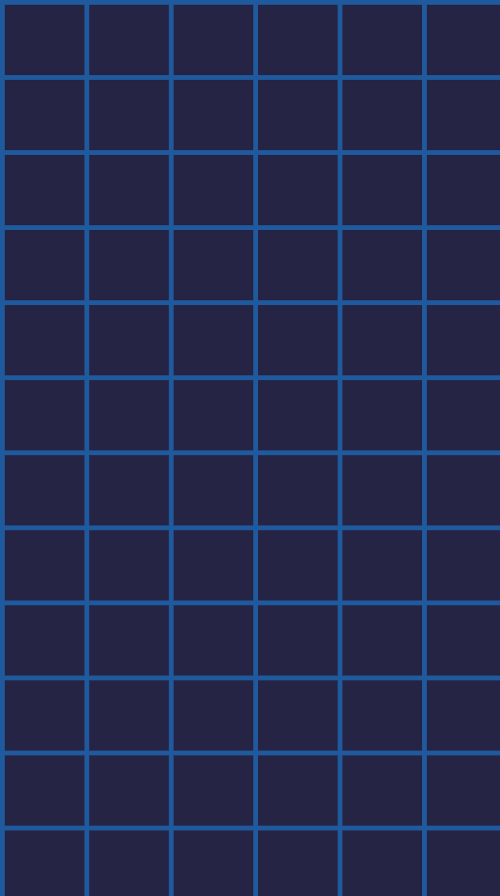
This pattern is drawn by a Shadertoy shader. Its source:

```glsl
// Draws a plain grid of blue lines over dark indigo cells, starting at the top left corner.

const vec3 CELL_COLOR = vec3(0.149, 0.141, 0.270);
const vec3 RIM_COLOR  = vec3(0.146, 0.130, 0.250);
const vec3 LINE_COLOR = vec3(0.120, 0.352, 0.622);

// Lengths as fractions of the canvas height
const vec2  CELL_SIZE  = vec2(0.0942, 0.08377);
const float LINE_WIDTH = 0.0054;
const float RIM_WIDTH  = 0.0010;

// Distance on each axis to the centre of the nearest grid line
vec2 gridDistance(vec2 p, vec2 period, float lineWidth) {
    vec2 q = p - 0.5 * lineWidth;
    return abs(q - period * round(q / period));
}

// Smoothed coverage of a band of given half width around distance zero
vec2 bandCoverage(vec2 dist, float halfWidth, float pixel) {
    return clamp(0.5 + (halfWidth - dist) / pixel, 0.0, 1.0);
}

// Union of the vertical and horizontal bands
float crossed(vec2 coverage) {
    return max(coverage.x, coverage.y);
}

void mainImage(out vec4 fragColor, in vec2 fragCoord) {
    float pixel = 1.0 / iResolution.y;
    vec2 p = vec2(fragCoord.x, iResolution.y - fragCoord.y) * pixel;

    vec2 dist = gridDistance(p, CELL_SIZE, LINE_WIDTH);
    float halfLine = 0.5 * LINE_WIDTH;
    float line = crossed(bandCoverage(dist, halfLine, pixel));
    float rim = crossed(bandCoverage(dist, halfLine + RIM_WIDTH, pixel));

    // Faint dark rim beneath the lines
    vec3 color = mix(CELL_COLOR, RIM_COLOR, rim);
    color = mix(color, LINE_COLOR, line);
    fragColor = vec4(color, 1.0);
}
```
